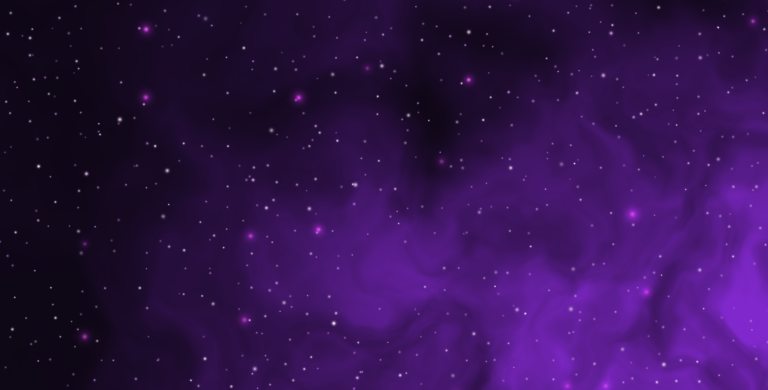
This texture is drawn by a Shadertoy shader. Its source:

```glsl
// Violet nebula: broad glows and dark voids, bent by warped gradient noise,
// are turned into one density value that drives a near-black to violet ramp.
// Jittered grids of soft points add faint, bright and magenta stars on top.

const vec3 SPACE_COLOR   = vec3(0.030, 0.020, 0.045);
const vec3 VIOLET_COLOR  = vec3(0.460, 0.145, 0.730);
const vec3 WHITE_STAR    = vec3(1.00, 0.92, 1.00);
const vec3 LILAC_STAR    = vec3(0.78, 0.50, 0.92);
const vec3 MAGENTA_STAR  = vec3(0.88, 0.18, 0.95);

// Hashes: two or three values in 0..1 from a grid cell
vec3 hash3(vec2 cell) {
    vec3 h = fract(cell.xyx * vec3(0.1031, 0.1030, 0.0973));
    h += dot(h, h.yxz + 33.33);
    return fract((h.xxy + h.yzz) * h.zyx);
}

vec2 gradientAt(vec2 cell) {
    float angle = 6.2832 * hash3(cell).x;
    return vec2(cos(angle), sin(angle));
}

// Gradient noise, about -0.7..0.7
float gradientNoise(vec2 p) {
    vec2 cell = floor(p), f = fract(p);
    vec2 u = f * f * f * (f * (f * 6.0 - 15.0) + 10.0);
    vec2 e = vec2(0.0, 1.0);
    float a = dot(gradientAt(cell), f);
    float b = dot(gradientAt(cell + e.yx), f - e.yx);
    float c = dot(gradientAt(cell + e.xy), f - e.xy);
    float d = dot(gradientAt(cell + e.yy), f - e.yy);
    return mix(mix(a, b, u.x), mix(c, d, u.x), u.y);
}

float fbm(vec2 p, int octaves) {
    float sum = 0.0, amplitude = 1.0;
    for (int i = 0; i < octaves; i++) {
        sum += amplitude * gradientNoise(p);
        p = mat2(1.6, 1.2, -1.2, 1.6) * p + 7.3;
        amplitude *= 0.46;
    }
    return sum;
}

// Soft elliptical spot
float glow(vec2 p, vec2 center, vec2 radius) {
    vec2 d = (p - center) / radius;
    return exp(-dot(d, d));
}

// Cloud density; p.y spans 0..1, side is the x of the right edge
float nebula(vec2 p, float side) {
    vec2 warp = vec2(fbm(p * 2.3 + 11.0, 4), fbm(p * 2.3 + 37.0, 4));
    vec2 q = p + 0.13 * warp;

    float density = mix(0.07, 0.33, smoothstep(0.05, 0.55 * side, q.x));
    density += 0.14 * (1.0 - q.y) * smoothstep(0.1, 0.6, q.x);
    density += 0.50 * glow(q, vec2(side, 0.08), vec2(0.55, 0.50));
    density += 0.25 * glow(q, vec2(0.54 * side, 0.33), vec2(0.24, 0.20));
    density += 0.12 * glow(q, vec2(0.69 * side, 0.10), vec2(0.40, 0.25));

    // Dark voids
    density *= 1.0 - 0.85 * glow(q, vec2(0.55 * side, 0.68), vec2(0.17, 0.15));
    density *= 1.0 - 0.70 * glow(q, vec2(0.64 * side, 0.92), vec2(0.20, 0.13));
    density *= 1.0 - 0.70 * glow(q, vec2(0.86 * side, 1.02), vec2(0.20, 0.12));
    density *= 1.0 - 0.55 * glow(q, vec2(0.36 * side, 0.74), vec2(0.18, 0.25));

    // Billows and thin wisps
    float billow = fbm(p * 3.1 + 1.2 * warp + 5.0, 5);
    float wisp = fbm(p * vec2(7.0, 5.0) + 2.0 * warp + 19.0, 3);
    return max(density * (1.0 + 0.55 * billow + 0.16 * wisp), 0.0);
}

// One star per chosen cell; returns light (x), halo (y) and tint choice (z)
vec3 starLayer(vec2 p, float cells, float share, float radius, float seed) {
    vec2 grid = p * cells;
    vec2 cell = floor(grid);
    vec3 place = hash3(cell + seed);
    vec3 traits = hash3(cell + seed + 71.0);
    vec2 center = mix(vec2(0.15), vec2(0.85), place.xy);
    float d = length(fract(grid) - center) / cells;
    float size = radius * mix(0.75, 1.2, traits.x);
    float power = step(place.z, share) * mix(0.35, 1.0, traits.y);
    float core = exp(-d * d / (size * size));
    float halo = exp(-d * d / (size * size * 9.0));
    return vec3(power * core, power * halo, traits.z);
}

void mainImage(out vec4 fragColor, in vec2 fragCoord) {
    vec2 p = fragCoord / iResolution.y;
    float side = iResolution.x / iResolution.y;
    vec3 color = mix(SPACE_COLOR, VIOLET_COLOR, min(nebula(p, side), 1.1));

    // Faint dust of stars, then brighter ones
    vec3 faint = starLayer(p, 18.0, 0.55, 0.0029, 13.0);
    vec3 tiny = starLayer(p + 0.37, 15.0, 0.40, 0.0025, 131.0);
    vec3 bright = starLayer(p, 8.0, 0.45, 0.0042, 257.0);
    color = mix(color, mix(LILAC_STAR, WHITE_STAR, faint.z), 0.85 * faint.x);
    color = mix(color, LILAC_STAR, 0.75 * tiny.x);
    color = mix(color, mix(LILAC_STAR, WHITE_STAR, sqrt(bright.z)), bright.x);

    // Sparse magenta stars with halos
    vec3 magenta = starLayer(p + 0.11, 5.0, 0.38, 0.0050, 419.0);
    color += 0.28 * MAGENTA_STAR * magenta.y;
    color = mix(color, mix(MAGENTA_STAR, WHITE_STAR, 0.35 * magenta.z), magenta.x);

    fragColor = vec4(clamp(color, 0.0, 1.0), 1.0);
}
```
